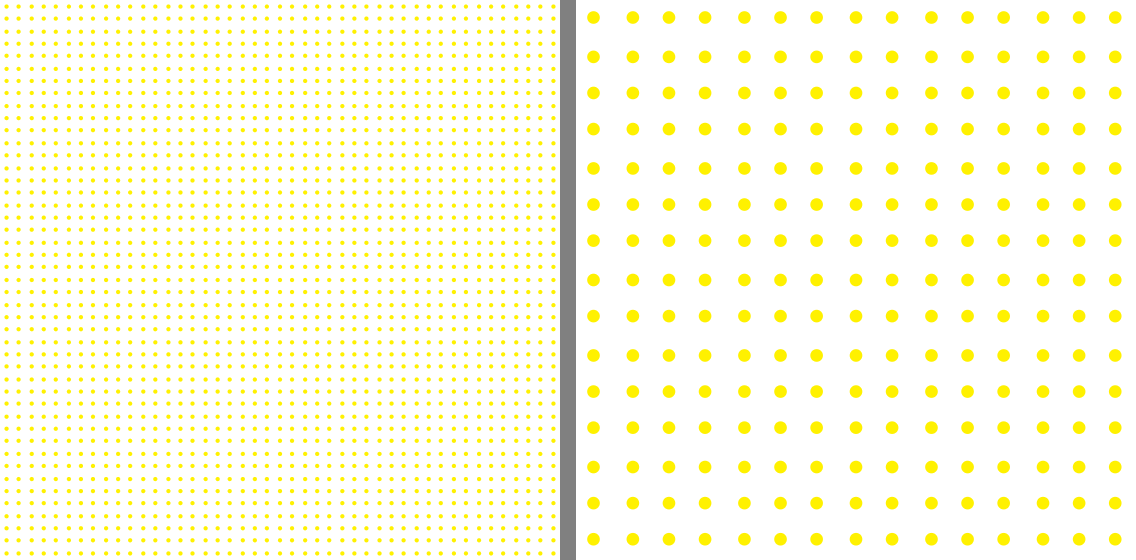
Left, the full canvas; right, a detail of the centre.
This pattern is drawn by a Shadertoy shader. Its source:

```glsl
// Small yellow dots on white, in a square grid of 45 by 45.
// Each cell places one disc by its distance function; centres are rounded
// to a fine lattice, so the gaps between dots vary slightly.

// Centre of the dot in a cell, rounded to 1/512 of the canvas
vec2 dotCentre(vec2 cell) {
    return floor(cell * 11.36 + 5.88 + 0.5) / 512.0;
}

void mainImage(out vec4 fragColor, in vec2 fragCoord) {
    // Canvas units, counted from the upper left
    vec2 p = fragCoord / iResolution.y;
    p.y = 1.0 - p.y;
    float pixel = 1.0 / iResolution.y;

    // Signed distance to the disc of this cell
    vec2 cell = floor(p * 45.0);
    float dist = length(p - dotCentre(cell)) - 0.00375;

    // Smooth edge one pixel wide
    float coverage = clamp(0.5 - dist / pixel, 0.0, 1.0);
    vec3 yellow = vec3(1.0, 0.945, 0.0);
    fragColor = vec4(mix(vec3(1.0), yellow, coverage), 1.0);
}
```
